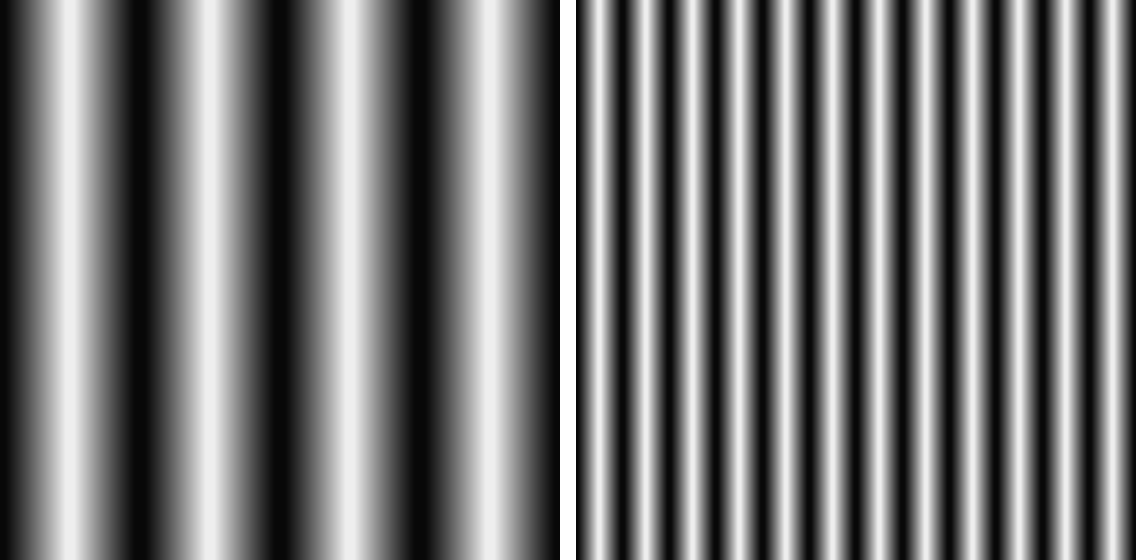
Left: one tile. Right: repeated 3 by 3.
Write a WebGL 1 fragment shader that draws this pattern.

```glsl
precision highp float;

uniform vec2 u_resolution;

// Rises from 0 at each cell border to 1 at the cell centre.
float triangleWave(float x) {
  return 1.0 - abs(2.0 * fract(x) - 1.0);
}

// Ramp with flat ends and a slightly slower start in the shadows.
float foldShade(float height) {
  float ramp = clamp((height - 0.07) / 0.87, 0.0, 1.0);
  return mix(0.03, 0.935, pow(ramp, 1.15));
}

void main() {
  vec2 uv = gl_FragCoord.xy / u_resolution;

  // Four vertical folds across, constant from bottom to top.
  float shade = foldShade(triangleWave(uv.x * 4.0));

  gl_FragColor = vec4(vec3(shade), 1.0);
}
```
